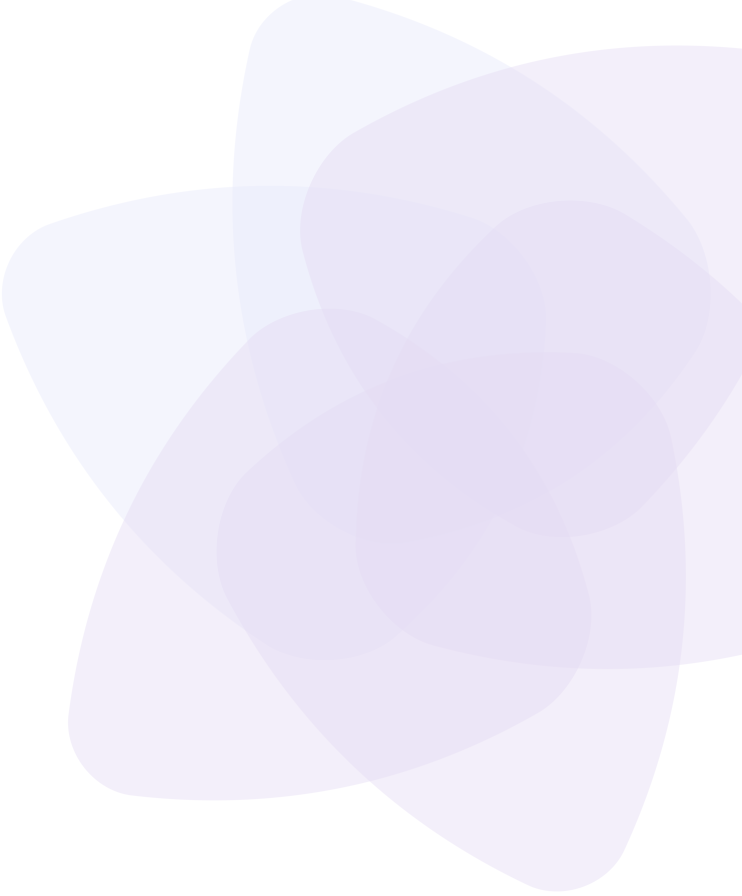
Give the GLSL for this background, as a WebGL 2 fragment shader.

```glsl
#version 300 es
precision highp float;
// Six large translucent petals, pale blue and lilac, overlapping on white.
// Each petal is a triangle whose sides bulge as parabolas and whose corners
// are rounded; the petals are blended one over another.

uniform vec2 u_resolution;
out vec4 fragColor;

const int PETALS = 6;
const int BLUE_PETALS = 2;          // the lowest layers are blue
const vec3 PAPER = vec3(1.0);
const vec3 BLUE = vec3(0.906, 0.914, 0.982);
const vec3 LILAC = vec3(0.894, 0.859, 0.953);
const float OPACITY = 0.45;
const float SIDE_BULGE = 0.11;      // height of a side's arc over its length
const float BASE_BULGE = 0.15;      // the same for the side facing the tip
const float CORNER_RADIUS = 0.078;  // in canvas heights

// Tip and two base corners of each petal, counterclockwise, bottom layer first
const vec2 CORNERS[3 * PETALS] = vec2[](
  vec2(0.299, 1.020), vec2(0.368, 0.385), vec2(0.819, 0.684),
  vec2(-0.017, 0.721), vec2(0.372, 0.237), vec2(0.607, 0.727),
  vec2(0.924, 0.931), vec2(0.322, 0.805), vec2(0.654, 0.376),
  vec2(0.070, 0.125), vec2(0.673, 0.251), vec2(0.341, 0.680),
  vec2(0.661, -0.018), vec2(0.727, 0.595), vec2(0.217, 0.410),
  vec2(1.022, 0.339), vec2(0.621, 0.802), vec2(0.402, 0.306));

// Approximate signed distance to the parabola arching over side ab
float bulgedSide(vec2 p, vec2 a, vec2 b, float bulge) {
  vec2 side = b - a;
  float len = length(side);
  vec2 dir = side / len;
  float t = dot(p - a, dir) / len;
  float height = dot(p - a, vec2(dir.y, -dir.x));
  float slope = 4.0 * bulge * (1.0 - 2.0 * t);
  return (height - 4.0 * bulge * len * t * (1.0 - t)) / sqrt(1.0 + slope * slope);
}

// Rounded intersection of the three sides
float petalDistance(vec2 p, vec2 tip, vec2 b, vec2 c) {
  vec3 d = vec3(bulgedSide(p, tip, b, SIDE_BULGE),
                bulgedSide(p, b, c, BASE_BULGE),
                bulgedSide(p, c, tip, SIDE_BULGE)) + CORNER_RADIUS;
  float inner = min(max(d.x, max(d.y, d.z)), 0.0);
  return length(max(d, 0.0)) + inner - CORNER_RADIUS;
}

void main() {
  vec2 p = gl_FragCoord.xy / u_resolution.y;
  float edge = 0.75 / u_resolution.y;
  vec3 color = PAPER;

  // Lay the petals from the bottom up
  for (int i = 0; i < PETALS; i++) {
    float d = petalDistance(p, CORNERS[3 * i], CORNERS[3 * i + 1], CORNERS[3 * i + 2]);
    float cover = 1.0 - smoothstep(-edge, edge, d);
    vec3 tint = i < BLUE_PETALS ? BLUE : LILAC;
    color = mix(color, tint, OPACITY * cover);
  }
  fragColor = vec4(color, 1.0);
}
```
